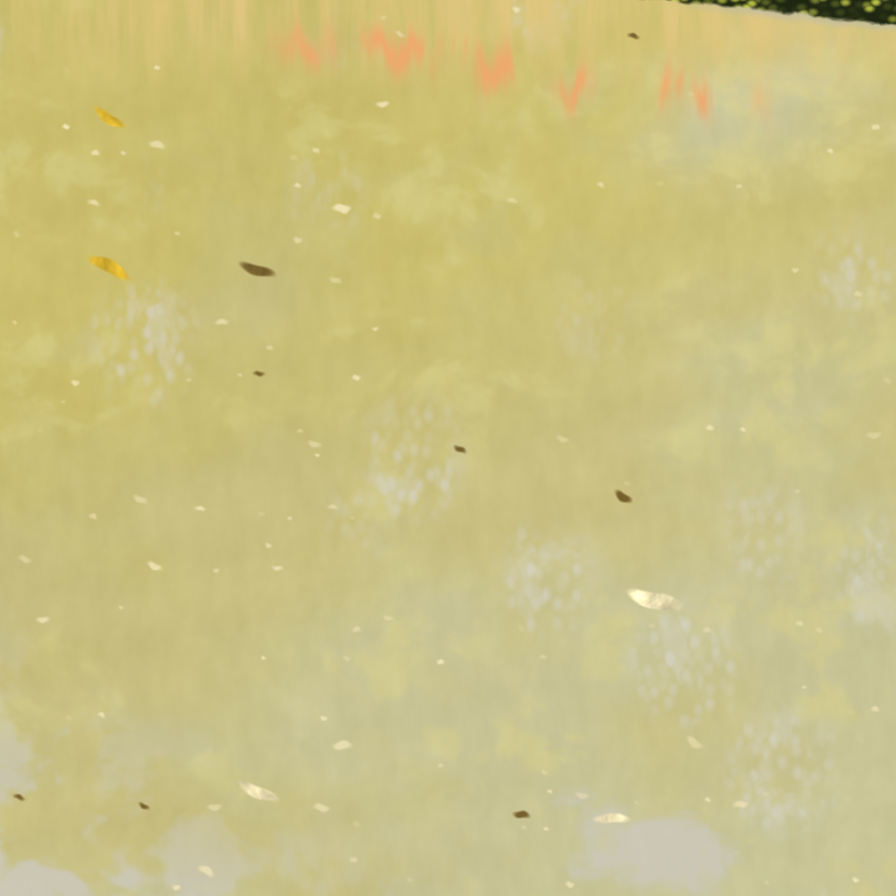
Write a three.js fragment shader that draws this texture.

```glsl
varying vec2 vUv;

#define WATER_OLIVE vec3(0.79, 0.755, 0.51)
#define WATER_YELLOW vec3(0.795, 0.745, 0.43)
#define WATER_PALE vec3(0.785, 0.77, 0.59)
#define SKY_GREY vec3(0.80, 0.785, 0.74)
#define BLOSSOM vec3(0.95, 0.65, 0.42)
#define CREAM vec3(0.95, 0.90, 0.72)
#define BARK vec3(0.45, 0.36, 0.16)
#define LEAF_GOLD vec3(0.88, 0.72, 0.18)
#define DRIFT_TILT -0.25
#define EDGE 0.0018

float hash(vec2 p) {
  return fract(sin(dot(p, vec2(127.1, 311.7))) * 43758.5);
}

vec2 hash2(vec2 p) {
  return vec2(hash(p), hash(p + 37.3));
}

// Layered, warped sines, roughly -0.7 to 0.7
float ripple(vec2 p) {
  float sum = 0.0;
  float amp = 0.5;
  for (int i = 0; i < 5; i++) {
    p = mat2(0.8, 0.6, -0.6, 0.8) * p * 1.7 + 0.5 * sin(p.yx) + 1.3;
    sum += amp * sin(p.x) * sin(p.y);
    amp *= 0.65;
  }
  return sum;
}

// Cellular noise as soft round dabs of random strength
float dabs(vec2 p) {
  float sum = 0.0;
  for (int i = 0; i < 9; i++) {
    vec2 id = floor(p) + vec2(mod(float(i), 3.0), floor(float(i) / 3.0)) - 1.0;
    vec2 q = p - id - hash2(id);
    float strength = hash(id + 5.1);
    sum = max(sum, strength * strength * smoothstep(0.75, 0.1, length(q)));
  }
  return sum;
}

// Scattered floating slivers: coverage and a random value for each
vec2 slivers(vec2 uv, float count, float density, vec2 size, float seed) {
  vec2 key = floor(uv * count) + seed;
  vec2 q = (fract(uv * count) - mix(vec2(0.25), vec2(0.75), hash2(key))) / count;
  float angle = DRIFT_TILT + 0.7 * (hash(key + 3.7) - 0.5);
  float c = cos(angle);
  float s = sin(angle);
  q = vec2(c * q.x + s * q.y, c * q.y - s * q.x);
  size *= mix(0.5, 1.1, hash(key + 8.2));
  q.y += 0.2 * size.y * sin(3.0 * q.x / size.x + 6.0 * hash(key + 1.9));
  float d = (length(q / size) - 1.0) * size.y;
  float present = step(hash(key + 6.4), density);
  return vec2(present * smoothstep(EDGE, -EDGE, d), hash(key + 9.6));
}

// Clusters of small broken sky reflections
float glints(vec2 uv) {
  float cluster = dabs(uv * vec2(7.0, 6.0) + 0.03 * ripple(uv * 30.0) + 3.0);
  float broken = 0.5 * smoothstep(-0.1, 0.5, ripple(uv * vec2(34.0, 22.0)));
  broken += 0.8 * dabs(uv * vec2(85.0, 60.0));
  return smoothstep(0.2, 0.75, cluster) * min(broken, 1.0);
}

vec3 water(vec2 uv) {
  float broad = ripple(uv * vec2(1.6, 2.4) + 0.7);
  float patchy = ripple(uv * vec2(6.0, 9.0) + 4.0);
  float fine = ripple(uv * vec2(22.0, 26.0));
  float warmth = 0.29 + 0.8 * (uv.y - 0.5) - 0.5 * (uv.x - 0.5) + 0.5 * broad + 0.25 * patchy;
  vec3 col = mix(WATER_OLIVE, WATER_YELLOW, smoothstep(0.05, 0.65, warmth));
  float pale = 0.62 - 1.1 * uv.y + 0.35 * uv.x + 0.7 * broad + 0.35 * patchy;
  col = mix(col, WATER_PALE, smoothstep(0.1, 0.8, pale));
  float scum = smoothstep(0.0, 0.4, patchy + 0.4 * broad) * smoothstep(-0.2, 0.5, fine);
  col = mix(col, vec3(0.83, 0.80, 0.53), 0.5 * scum);
  col += 0.02 * broad + 0.014 * fine + 0.012 * ripple(uv * vec2(70.0, 30.0));

  // Open sky mirrored in the lower corner and in one pool
  float corner = smoothstep(0.38, 0.06, uv.y + 0.6 * uv.x);
  float sky = corner * smoothstep(-0.1, 0.4, ripple(uv * vec2(13.0, 17.0)) + 0.3 * fine);
  vec2 pool = (uv - vec2(0.73, 0.05)) / vec2(0.09, 0.05);
  pool.y += 0.5 * pool.x;
  sky = max(sky, smoothstep(1.2, 0.5, length(pool) + 0.6 * fine));
  col = mix(col, SKY_GREY, 0.8 * sky);
  return mix(col, SKY_GREY + 0.04, 0.75 * glints(uv));
}

// Vertical streaks of light and blossom near the far shore
vec3 shoreReflections(vec3 col, vec2 uv) {
  float streak = ripple(uv * vec2(55.0, 7.0));
  float far = smoothstep(0.87, 1.0, uv.y) * (0.25 + 0.5 * uv.x + 0.7 * streak);
  col = mix(col, vec3(0.88, 0.78, 0.50), clamp(far, 0.0, 1.0));
  float offset = uv.y - 0.955 + 0.15 * (uv.x - 0.34) - 0.03 * streak;
  float band = exp(-offset * offset * 2800.0);
  float span = smoothstep(0.28, 0.36, uv.x) * smoothstep(0.88, 0.80, uv.x);
  float gaps = smoothstep(-0.3, 0.3, ripple(uv * vec2(24.0, 4.0)));
  return mix(col, BLOSSOM, 0.85 * band * span * gaps);
}

vec3 debris(vec3 col, vec2 uv) {
  vec2 dust = slivers(uv, 32.0, 0.09, vec2(0.004, 0.0028), 4.0);
  col = mix(col, CREAM, dust.x * dust.y);
  vec2 speck = slivers(uv, 15.0, 0.17, vec2(0.009, 0.0042), 11.0);
  col = mix(col, mix(CREAM, BARK, step(0.85, speck.y)), speck.x * (0.4 + 0.6 * speck.y));
  vec2 leaf = slivers(uv, 5.0, 0.24, vec2(0.034, 0.010), 52.0);
  vec3 leafColour = mix(LEAF_GOLD, CREAM, step(0.4, leaf.y));
  leafColour = mix(leafColour, BARK, step(0.75, leaf.y));
  return mix(col, leafColour * (1.0 + 0.25 * ripple(uv * 45.0)), 0.9 * leaf.x);
}

// Grassy bank in the upper right corner
vec3 bank(vec3 col, vec2 uv) {
  float height = uv.y - 1.0 + 0.11 * (uv.x - 0.74) + 0.003 * ripple(uv * 50.0);
  float rim = smoothstep(-0.012, 0.0, height) * smoothstep(0.72, 0.85, uv.x);
  col = mix(col, vec3(0.75, 0.74, 0.64), 0.7 * rim);
  vec3 grass = mix(vec3(0.12, 0.15, 0.07), vec3(0.75, 0.78, 0.28), dabs(uv * vec2(85.0, 120.0)));
  return mix(col, grass, smoothstep(-EDGE, 2.0 * EDGE, height));
}

void main() {
  vec3 col = debris(shoreReflections(water(vUv), vUv), vUv);
  gl_FragColor = vec4(clamp(bank(col, vUv), 0.0, 1.0), 1.0);
}
```
